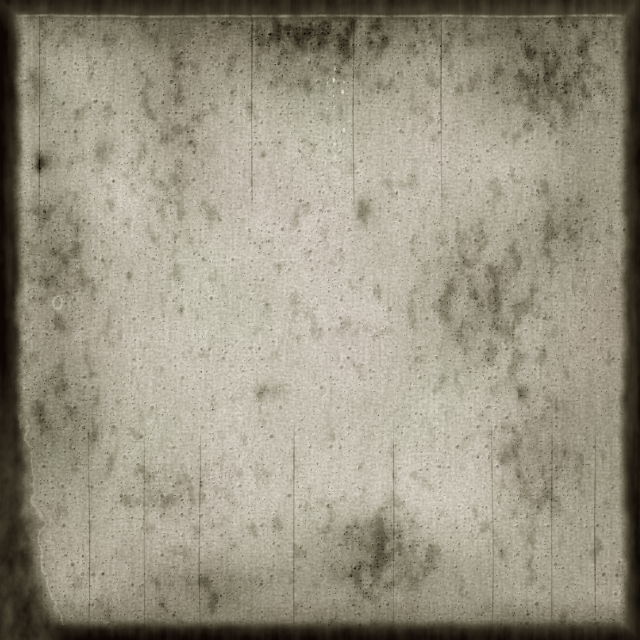
A three.js fragment shader for this texture:

```glsl
varying vec2 vUv;

vec2 hash2(vec2 p) {
  vec3 q = fract(p.xyx * vec3(0.1031, 0.1030, 0.0973));
  q += dot(q, q.yzx + 33.33);
  return fract((q.xx + q.yz) * q.zy);
}

float gradientNoise(vec2 p) {
  vec2 i = floor(p), f = fract(p);
  vec2 u = f * f * f * (f * (f * 6.0 - 15.0) + 10.0);
  vec2 e = vec2(0.0, 1.0);
  float a = dot(hash2(i) * 2.0 - 1.0, f);
  float b = dot(hash2(i + e.yx) * 2.0 - 1.0, f - e.yx);
  float c = dot(hash2(i + e.xy) * 2.0 - 1.0, f - e.xy);
  float d = dot(hash2(i + e.yy) * 2.0 - 1.0, f - e.yy);
  return mix(mix(a, b, u.x), mix(c, d, u.x), u.y);
}

float fbm(vec2 p) {
  float sum = 0.0, amp = 0.6;
  for (int i = 0; i < 5; i++) {
    sum += amp * gradientNoise(p);
    p = mat2(1.6, 1.2, -1.2, 1.6) * p + 17.3;
    amp *= 0.55;
  }
  return sum;
}

float blot(vec2 p, vec2 centre, vec2 radius) {
  vec2 q = (p - centre) / radius;
  return exp(-dot(q, q));
}

// Pits in a jittered grid; x is the dark body, y its lit rim
vec2 pits(vec2 p, float scale, float density) {
  vec2 cell = floor(p * scale), h = hash2(cell + scale);
  vec2 q = fract(p * scale) - 0.3 - 0.4 * h;
  float size = 0.1 + 0.2 * h.y;
  float present = step(hash2(cell + 71.0).x, density);
  float body = smoothstep(size, size * 0.3, length(q));
  float rim = smoothstep(size, size * 0.3, length(q - vec2(-0.12, 0.14)));
  return present * vec2(body, rim * (1.0 - body));
}

float ring(vec2 p, vec2 centre, float radius) {
  return smoothstep(0.004, 0.0, abs(length((p - centre) * vec2(1.15, 0.9)) - radius));
}

void main() {
  vec2 p = vUv;
  float coarse = fbm(p * 7.0 + 3.0);
  float rough = fbm(p * vec2(38.0, 26.0) + 9.0);
  float streak = fbm(p * vec2(55.0, 5.0) + 40.0);
  vec2 w = p + 0.035 * vec2(coarse, fbm(p * 9.0 + 60.0));

  // Worn plaster with broad fading toward the sides
  float border = min(min(p.x, 1.0 - p.x), min(p.y, 1.0 - p.y));
  float tone = 0.755 - 0.13 * smoothstep(0.26, 0.02, border);
  tone += 0.07 * coarse + 0.05 * streak;
  tone += 0.08 * blot(w, vec2(0.15, 0.70), vec2(0.10, 0.07));
  tone += 0.03 * blot(w, vec2(0.42, 0.45), vec2(0.25, 0.25));
  tone += 0.05 * blot(w, vec2(0.68, 0.22), vec2(0.14, 0.06));

  // Large soft stains
  float stain = 0.24 * blot(w, vec2(0.85, 0.88), vec2(0.10, 0.08));
  stain += 0.20 * blot(w, vec2(0.75, 0.54), vec2(0.09, 0.11));
  stain += 0.24 * blot(w, vec2(0.59, 0.13), vec2(0.08, 0.06));
  stain += 0.15 * blot(w, vec2(0.08, 0.61), vec2(0.07, 0.12));
  stain += 0.15 * blot(w, vec2(0.08, 0.34), vec2(0.10, 0.09));
  stain += 0.14 * blot(w, vec2(0.27, 0.80), vec2(0.06, 0.17));
  stain += 0.20 * blot(w, vec2(0.50, 0.93), vec2(0.13, 0.07));
  stain += 0.13 * blot(w, vec2(0.27, 0.24), vec2(0.08, 0.05));
  stain += 0.15 * blot(w, vec2(0.83, 0.27), vec2(0.06, 0.10));
  stain += 0.13 * blot(w, vec2(0.88, 0.65), vec2(0.05, 0.06));
  stain += 0.14 * blot(w, vec2(0.32, 0.08), vec2(0.09, 0.04));
  tone -= stain * (0.85 + 0.8 * rough);

  // Small dark marks
  vec2 m = p + 0.022 * vec2(rough, coarse);
  float mark = blot(m, vec2(0.068, 0.75), vec2(0.016, 0.018));
  mark += 0.7 * blot(m, vec2(0.055, 0.87), vec2(0.018, 0.035));
  mark += 0.5 * blot(m, vec2(0.42, 0.39), vec2(0.028, 0.015));
  mark += 0.6 * blot(m, vec2(0.57, 0.67), vec2(0.014, 0.03));
  mark += 0.6 * blot(m, vec2(0.16, 0.76), vec2(0.014, 0.025));
  mark += 0.9 * blot(m, vec2(0.815, 0.385), vec2(0.009, 0.014));
  mark += 0.8 * blot(p, vec2(0.411, 0.759), vec2(0.005));
  mark += 0.9 * blot(p, vec2(0.202, 0.568), vec2(0.004, 0.007));
  tone -= 0.25 * mark * (1.0 + rough);

  // Flaking grime and pitting gather around stains
  float wear = clamp(0.22 + 3.0 * stain + 0.7 * coarse + 0.6 * streak, 0.0, 1.0);
  tone -= 0.12 * smoothstep(0.02, 0.38, rough + 0.35 * wear - 0.12);
  for (int i = 0; i < 3; i++) {
    vec2 pit = pits(p + 0.003 * rough, 65.0 * pow(1.6, float(i)), 0.07 + 0.32 * wear);
    tone += dot(pit, vec2(-0.15, 0.05));
  }

  // Fine grain and woven fibres
  tone += 0.11 * gradientNoise(p * 235.0);
  tone += 0.06 * gradientNoise(p * vec2(70.0, 250.0));
  tone += 0.05 * gradientNoise(p * vec2(210.0, 24.0));

  // Hairline vertical scratches
  for (int i = 0; i < 12; i++) {
    vec2 h = hash2(vec2(float(i), 8.0));
    float x = 0.07 + 0.079 * float(i) + 0.025 * (h.x - 0.5);
    x += 0.004 * gradientNoise(vec2(float(i) * 7.0, p.y * 4.0));
    float start = step(0.5, h.y) * 0.65;
    float span = smoothstep(start, start + 0.06, p.y) * smoothstep(start + 0.36, start + 0.28, p.y);
    tone -= 0.17 * span * smoothstep(0.0018, 0.0004, abs(p.x - x)) * (0.7 + streak);
  }

  // Pale chips and raised rings
  float chipZone = blot(p, vec2(0.525, 0.83), vec2(0.022, 0.09));
  float chips = pits(p * vec2(1.0, 0.6), 85.0, 0.5).x * smoothstep(0.2, 0.7, chipZone);
  chips += 0.6 * ring(p, vec2(0.09, 0.527), 0.008) + 0.3 * ring(p, vec2(0.79, 0.467), 0.006);
  tone += 0.22 * chips;

  // Ragged sheet edge, with an eroded lower left corner
  float ragged = 0.008 * fbm(p * 22.0) + 0.008 * coarse;
  float sides = min(p.x - 0.028, 0.977 - p.x) + ragged;
  float ends = min(p.y - 0.023, 0.976 - p.y) + 0.5 * ragged;
  float corner = dot(p - vec2(0.10, 0.0), vec2(0.97, 0.243)) + 0.05 * coarse + 0.02 * rough;
  float inside = min(sides, ends);
  tone -= 0.16 * smoothstep(0.08, 0.0, 0.976 - p.y) * (1.0 + rough);
  tone -= 0.13 * smoothstep(0.055, 0.0, p.y - 0.02) * (1.0 + 2.0 * coarse);
  tone += 0.07 * blot(p, vec2(0.04, 0.58), vec2(0.018, 0.35));
  float frame = 0.15 + 0.09 * smoothstep(0.95, 1.0, p.y) + 0.05 * p.x;
  frame += 0.13 * streak + 0.10 * rough - 0.10 * smoothstep(0.02, 0.0, border);
  tone = mix(frame, tone, smoothstep(-0.009, 0.012, inside));
  tone = mix(0.20 + 0.22 * rough, tone, smoothstep(-0.04, 0.025, corner));
  tone += 0.10 * smoothstep(0.004, 0.0, abs(corner - 0.006)) * step(0.0, inside);

  // Thin pale fold along the top
  float fold = smoothstep(0.0035, 0.0, abs(p.y - 0.975 - 0.003 * coarse));
  tone += 0.20 * fold * smoothstep(0.02, 0.04, p.x) * smoothstep(0.98, 0.96, p.x) * (0.8 + 1.5 * streak);

  // Warm sepia in the shadows, neutral grey in the lights
  tone = clamp(tone, 0.05, 0.86);
  vec3 colour = vec3(tone, tone - 0.022, tone - 0.02 - 0.32 * tone * (1.0 - tone));
  float tint = gradientNoise(p * 5.0 + 20.0) * smoothstep(0.3, 0.6, tone);
  colour += tint * vec3(0.02, -0.012, 0.012);
  gl_FragColor = vec4(max(colour, 0.0), 1.0);
}
```
